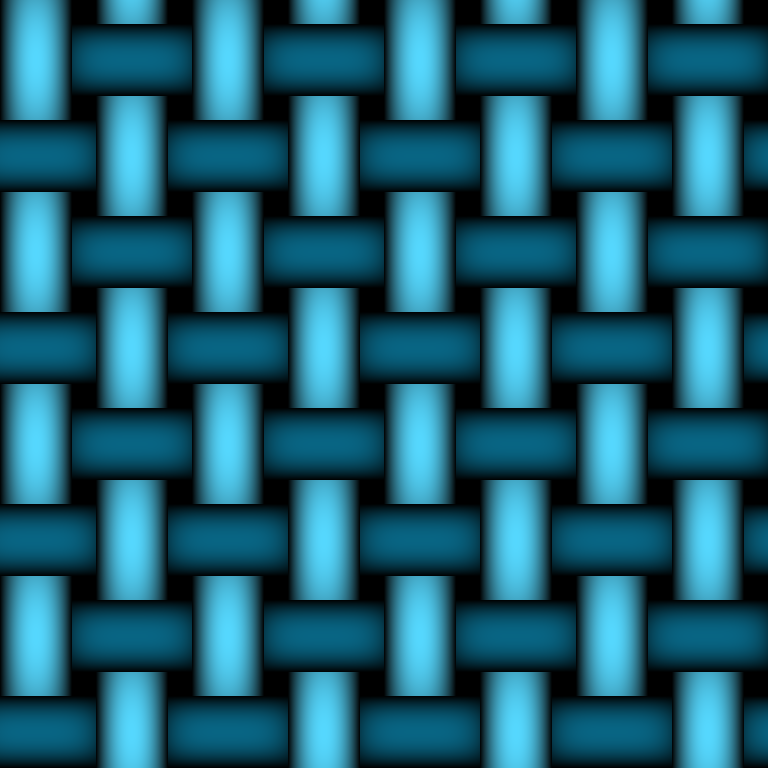
Reproduce this pattern procedurally as a WebGL 1 fragment shader.

```glsl
precision highp float;

// Plain weave of bright vertical and dark horizontal strands over black gaps.
// Each visible float is a rounded band, shaded across its width and toward its
// ends; alternating parity of column and row decides which strand lies on top.

uniform vec2 u_resolution;

const float STRANDS = 8.0;               // per side; even, so the weave tiles
const float HALF_WIDTH = 0.375;          // of a strand, in cells
const float HALF_LENGTH = 0.625;         // of a visible float, in cells
const float ROUNDNESS = 2.2;             // falloff exponent across a strand
const vec3 WARP_COLOR = vec3(0.335, 0.845, 0.995);
const vec3 WEFT_COLOR = vec3(0.032, 0.395, 0.515);
const float WARP_END_SHADE = 0.22;       // darkening at the float ends
const float WEFT_END_SHADE = 0.42;
const float WARP_END_POWER = 2.0;
const float WEFT_END_POWER = 4.0;

// Brightness of a strand's floats; parity offsets the float along the strand.
float strandFloat(float across, float along, float parity,
                  float endShade, float endPower, float pixel) {
  // Cylinder shading, zero at both long edges
  float d = abs(fract(across) - HALF_WIDTH) / HALF_WIDTH;
  float body = max(0.0, 1.0 - pow(d, ROUNDNESS));

  // Signed distance to the nearest float centre, one every two cells
  float centre = HALF_WIDTH + floor(across) + parity;
  float t = abs(mod(along - centre + 1.0, 2.0) - 1.0);
  float ends = 1.0 - endShade * pow(min(t / HALF_LENGTH, 1.0), endPower);
  float cover = clamp((HALF_LENGTH - t) / pixel + 0.5, 0.0, 1.0);

  return body * ends * cover;
}

void main() {
  vec2 cell = gl_FragCoord.xy / u_resolution * STRANDS;
  vec2 pixel = STRANDS / u_resolution;

  float warp = strandFloat(cell.x, cell.y, 1.0, WARP_END_SHADE, WARP_END_POWER, pixel.y);
  float weft = strandFloat(cell.y, cell.x, 0.0, WEFT_END_SHADE, WEFT_END_POWER, pixel.x);

  // Floats never overlap, so their light simply adds
  gl_FragColor = vec4(WARP_COLOR * warp + WEFT_COLOR * weft, 1.0);
}
```
